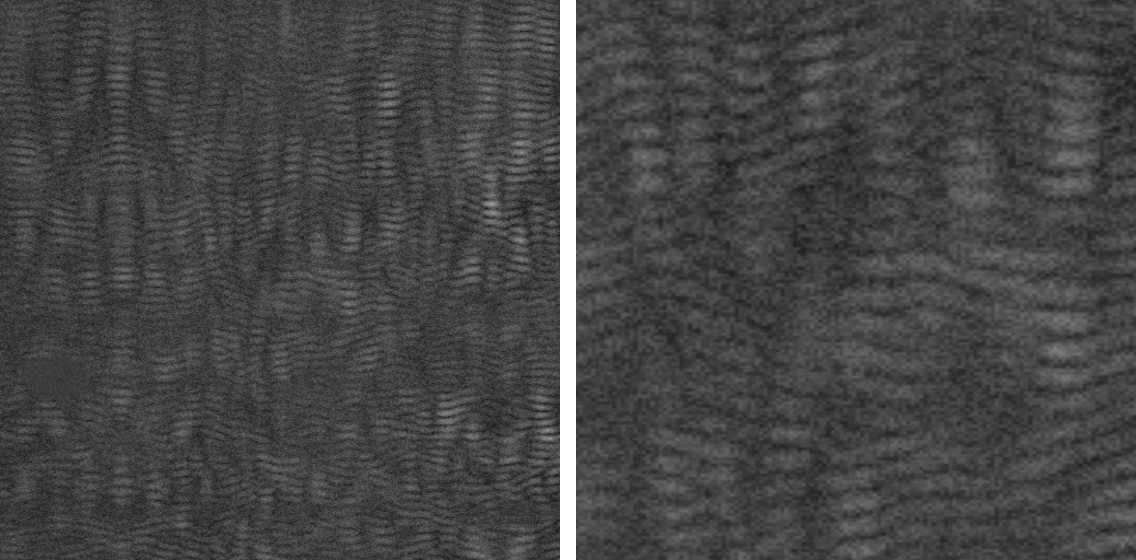
Left, the full canvas; right, a detail of the centre.
Reproduce this texture procedurally as a WebGL 1 fragment shader.

```glsl
precision highp float;
uniform vec2 u_resolution;

const float TAU = 6.2831853;
const float AXIS_X = 0.215;        // mirror axis of the interference
const float FRINGE_PERIOD = 0.0168;
const float MAX_SIDE_WAVE = 120.0; // sets the width of the fringe columns
const int WAVES = 20;

float hash(vec2 p) {
  vec3 q = fract(vec3(p.xyx) * 0.1031);
  q += dot(q, q.yzx + 33.33);
  return fract((q.x + q.y) * q.z);
}

float noise(vec2 p) {
  vec2 cell = floor(p);
  vec2 f = fract(p);
  f = f * f * (3.0 - 2.0 * f);
  float low = mix(hash(cell), hash(cell + vec2(1.0, 0.0)), f.x);
  float high = mix(hash(cell + vec2(0.0, 1.0)), hash(cell + vec2(1.0, 1.0)), f.x);
  return mix(low, high, f.y);
}

// Amplitude of waves running up and down, mirrored near the axis
float interference(vec2 p) {
  float side = p.x - AXIS_X;
  float asymmetry = TAU * smoothstep(0.1, 0.35, abs(side));
  float spread = 15.0 * p.y - 30.0 * (1.0 - p.y) * (1.0 - p.y);
  vec2 field = vec2(0.0);
  for (int i = 0; i < WAVES; i++) {
    float n = float(i);
    float direction = mod(n, 2.0) * 2.0 - 1.0;
    float sideWave = MAX_SIDE_WAVE * hash(vec2(n, 3.7));
    float detune = 2.0 * hash(vec2(n, 11.3)) - 1.0;
    float phase = direction * p.y * TAU * 0.5 / FRINGE_PERIOD
                + detune * spread + TAU * hash(vec2(n, 23.9));
    float across = cos(sideWave * side + asymmetry * hash(vec2(n, 41.1)));
    field += across * vec2(cos(phase), sin(phase));
  }
  return length(field) / sqrt(float(WAVES) * 0.5);
}

// Wavy horizontal bands where the fringes fade
float fadeBand(vec2 p) {
  float wobble = 0.03 * (noise(p * vec2(7.0, 4.0)) - 0.5);
  return smoothstep(0.5, 1.0, cos(TAU * (p.y - 0.889 + wobble) / 0.114));
}

// Pale strip on the axis, broken in the upper part
float paleStrip(vec2 p) {
  float width = 1.0 - smoothstep(0.016, 0.032, abs(p.x - AXIS_X));
  float middle = smoothstep(0.46, 0.58, p.y) * (1.0 - smoothstep(0.68, 0.71, p.y));
  return width * max(middle, smoothstep(0.89, 0.92, p.y));
}

float flatSpot(vec2 p) {
  vec2 d = (p - vec2(0.105, 0.325)) / vec2(0.058, 0.043);
  float edge = 0.3 * (noise(p * 60.0) - 0.5);
  return 1.0 - smoothstep(0.8, 1.15, length(d) + edge);
}

float grain(vec2 p) {
  float fine = noise(p * vec2(400.0, 512.0) + 0.5) - 0.5;
  float coarse = noise(p * vec2(190.0, 290.0) + 71.0) - 0.5;
  return 0.125 * fine + 0.06 * coarse;
}

void main() {
  vec2 uv = gl_FragCoord.xy / u_resolution;
  vec2 warp = vec2(noise(uv * 6.0 + 5.0), noise(uv * 7.0 + 19.0)) - 0.5;
  float band = fadeBand(uv);
  float strip = paleStrip(uv);
  float spot = flatSpot(uv);

  // Fringe contrast rises to the right and varies in patches
  float contrast = mix(0.055, 0.125, uv.x);
  contrast *= 0.6 + 0.8 * noise(uv * vec2(9.0, 5.0) + 33.0);
  contrast *= (1.0 - 0.45 * band) * (1.0 - 0.5 * strip);
  float fringes = contrast * (interference(uv + 0.012 * warp) - 0.89);

  float base = 0.264 + 0.04 * (uv.x - 0.5) - 0.016 * band + 0.025 * strip;
  base += 0.025 * (noise(uv * vec2(6.0, 4.0) + 57.0) - 0.5);
  float grey = mix(base + fringes, 0.235, spot);
  grey += grain(uv) * (1.0 - 0.5 * spot);
  gl_FragColor = vec4(vec3(clamp(grey, 0.12, 0.62)), 1.0);
}
```
